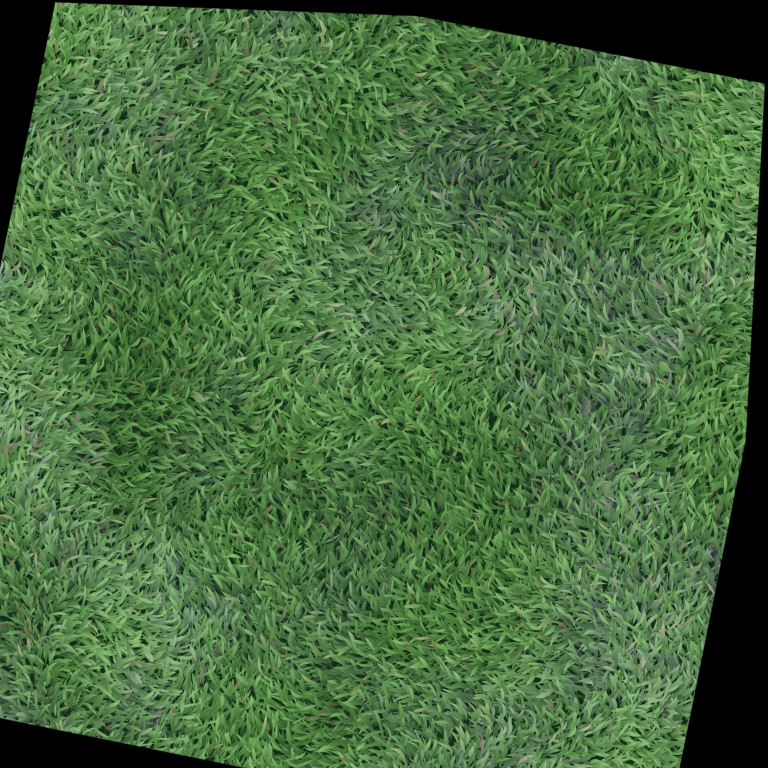
Write a WebGL 1 fragment shader that draws this texture.

```glsl
precision highp float;
// A tilted sheet of tangled grass on black: layers of jittered, curved blades
// are painted from the shaded bottom up, combed by a slow flow field and
// tinted by patchy noise, then cut out by a convex outline.

uniform vec2 u_resolution;

const int LAYERS = 9;
const float CELL = 0.016;           // spacing of blades in one layer
const float BLADE_LENGTH = 0.0135;  // half length, must stay below CELL
const float BLADE_WIDTH = 0.0023;   // half width at the middle
const float BLADE_BEND = 0.005;
const float BLADE_SOFTNESS = 0.0011;
const float EDGE_SOFTNESS = 0.0012;
const float FLOW_SCALE = 7.0;
const float FLOW_TURN = 5.0;        // radians swept by the flow noise
const float ANGLE_JITTER = 2.1;
const float PATCH_SCALE = 5.0;

const vec3 SHADOW = vec3(0.08, 0.17, 0.09);
const vec3 DEEP = vec3(0.19, 0.34, 0.16);
const vec3 MID = vec3(0.26, 0.45, 0.21);
const vec3 FRESH = vec3(0.35, 0.56, 0.28);
const vec3 LIGHT = vec3(0.53, 0.74, 0.44);
const vec3 DULL_SHIFT = vec3(0.04, -0.03, 0.10);
const vec3 STRAW_SHIFT = vec3(0.13, 0.0, 0.06);

float hash(vec2 p) {
  vec3 q = fract(p.xyx * 0.1031);
  q += dot(q, q.yzx + 33.33);
  return fract((q.x + q.y) * q.z);
}

vec4 hash4(vec2 p) {
  vec4 q = fract(p.xyxy * vec4(0.1031, 0.1030, 0.0973, 0.1099));
  q += dot(q, q.wzxy + 33.33);
  return fract((q.xxyz + q.yzzw) * q.zywx);
}

float noise(vec2 p) {
  vec2 i = floor(p);
  vec2 f = fract(p);
  f = f * f * (3.0 - 2.0 * f);
  return mix(mix(hash(i), hash(i + vec2(1.0, 0.0)), f.x),
             mix(hash(i + vec2(0.0, 1.0)), hash(i + 1.0), f.x), f.y);
}

float fbm(vec2 p) {
  return 0.5 * noise(p) + 0.3 * noise(p * 2.1 + 17.0) + 0.2 * noise(p * 4.3 + 41.0);
}

// Green ramp from the shaded roots to the sunlit tips
vec3 grassTone(float t) {
  vec3 c = mix(SHADOW, DEEP, smoothstep(0.0, 0.2, t));
  c = mix(c, MID, clamp((t - 0.2) / 0.2, 0.0, 1.0));
  c = mix(c, FRESH, clamp((t - 0.4) / 0.22, 0.0, 1.0));
  return mix(c, LIGHT, clamp((t - 0.62) / 0.32, 0.0, 1.0));
}

// Distance to the line a-b, positive on its right
float rightOf(vec2 p, vec2 a, vec2 b) {
  vec2 d = normalize(b - a);
  return dot(p - a, vec2(d.y, -d.x));
}

float sheetDistance(vec2 p) {
  vec2 topLeft = vec2(0.072, 0.997);
  vec2 topBend = vec2(0.544, 0.979);
  vec2 topRight = vec2(0.996, 0.891);
  vec2 rightBend = vec2(0.971, 0.427);
  float d = rightOf(p, vec2(0.0, 0.651), topLeft);
  d = min(d, rightOf(p, topLeft, topBend));
  d = min(d, rightOf(p, topBend, topRight));
  d = min(d, rightOf(p, topRight, rightBend));
  d = min(d, rightOf(p, rightBend, vec2(0.885, 0.0)));
  return min(d, rightOf(p, vec2(0.319, 0.0), vec2(0.0, 0.065)));
}

vec3 grass(vec2 p) {
  float flow = FLOW_TURN * (noise(p * FLOW_SCALE + 5.0) - 0.5) + 1.3;
  float sunlit = fbm(p * PATCH_SCALE + 23.0) - 0.5;
  float dullness = smoothstep(0.3, 0.75, fbm(p * PATCH_SCALE + 71.0));
  vec3 color = SHADOW;
  for (int layer = 0; layer < LAYERS; layer++) {
    float depth = (float(layer) + 0.5) / float(LAYERS);
    vec2 shift = vec2(0.37, 0.61) * float(layer);
    vec2 grid = p / CELL + shift;
    for (int y = -1; y <= 1; y++) {
      for (int x = -1; x <= 1; x++) {
        vec2 cell = floor(grid) + vec2(float(x), float(y));
        vec4 r = hash4(cell + 113.0 * float(layer) + 7.0);
        vec4 s = hash4(cell.yx + 59.0 * float(layer) + 211.0);

        // Blade frame: q.x runs from root to tip
        vec2 q = (grid - cell - r.xy) * CELL;
        float angle = flow + ANGLE_JITTER * (r.z - 0.5);
        float c = cos(angle);
        float n = sin(angle);
        q = vec2(c * q.x + n * q.y, c * q.y - n * q.x);
        float along = q.x / (BLADE_LENGTH * mix(0.65, 1.0, s.x));
        q.y += BLADE_BEND * (s.y - 0.5) * (along * along - 0.3);
        float width = BLADE_WIDTH * mix(0.6, 1.15, s.z) * (1.0 - along * along);
        float cover = 1.0 - smoothstep(-BLADE_SOFTNESS, BLADE_SOFTNESS, abs(q.y) - width);

        float tone = 0.42 * depth + 0.5 * r.w + 0.55 * sunlit + 0.16 * along;
        vec3 blade = grassTone(tone);
        blade += DULL_SHIFT * dullness * s.w * 1.5;
        blade += STRAW_SHIFT * step(0.95, fract(s.w * 17.0));
        color = mix(color, blade, cover);
      }
    }
  }
  return color;
}

void main() {
  vec2 p = gl_FragCoord.xy / u_resolution;
  float inside = smoothstep(-EDGE_SOFTNESS, EDGE_SOFTNESS, sheetDistance(p));
  gl_FragColor = vec4(grass(p) * inside, 1.0);
}
```
